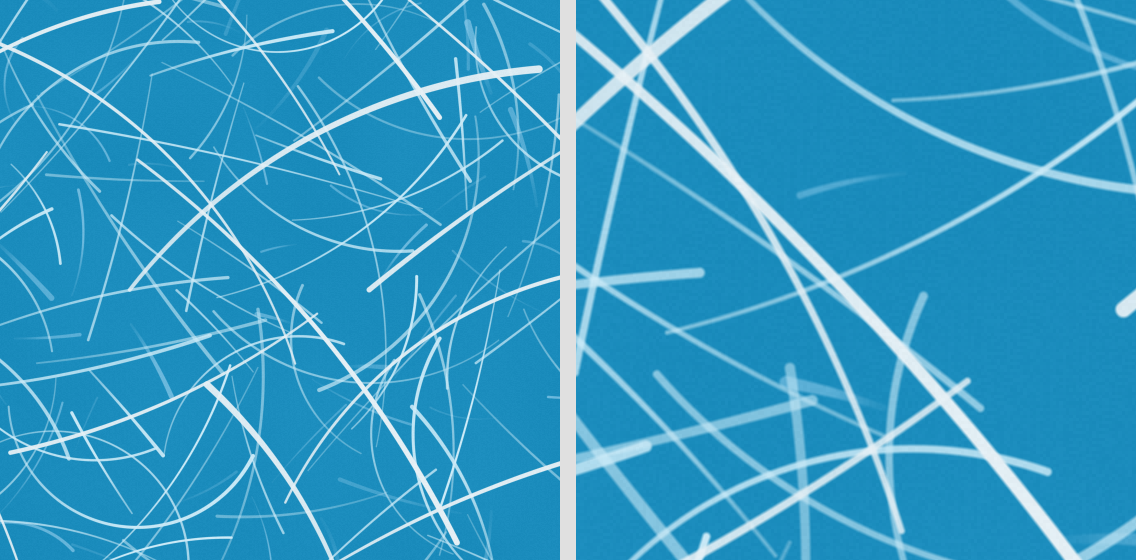
Left: the whole. Right: its middle third, enlarged.
Give the GLSL for this pattern, as a WebGL 1 fragment shader.

```glsl
precision highp float;
// A tangle of pale curved strands crossing on a flat blue ground.
// Each strand is a tapered circular arc with hashed place, heading and bend;
// three layers are stacked: faint wisps, thin threads and bold ribbons.

uniform vec2 u_resolution;

const vec3 GROUND = vec3(0.105, 0.55, 0.74);
const vec3 WISP   = vec3(0.58, 0.81, 0.93);
const vec3 THREAD = vec3(0.80, 0.92, 0.97);
const vec3 RIBBON = vec3(0.90, 0.94, 0.96);
const float EDGE = 0.0013;
const int MAX_STRANDS = 84;

float hash(vec2 p) {
  return fract(sin(dot(p, vec2(127.1, 311.7))) * 43758.5453);
}

vec4 hash4(float n) {
  return fract(sin(n * vec4(12.99, 78.23, 39.35, 57.61) + 1.7) * 43758.5453);
}

float valueNoise(vec2 p) {
  vec2 cell = floor(p);
  vec2 f = fract(p);
  f = f * f * (3.0 - 2.0 * f);
  float low = mix(hash(cell), hash(cell + vec2(1.0, 0.0)), f.x);
  float high = mix(hash(cell + vec2(0.0, 1.0)), hash(cell + 1.0), f.x);
  return mix(low, high, f.y);
}

vec2 toLocal(vec2 p, float angle) {
  float c = cos(angle);
  float s = sin(angle);
  return vec2(c * p.x + s * p.y, c * p.y - s * p.x);
}

// Distance to an arc through the origin (x) and place along it, 0 to 1 (y).
vec2 arcDistance(vec2 q, float bend, float halfLength) {
  float radius = 1.0 / abs(bend);
  q.y *= sign(bend);
  float reach = halfLength / radius;
  float turn = clamp(atan(q.x, radius - q.y), -reach, reach);
  vec2 nearest = radius * vec2(sin(turn), 1.0 - cos(turn));
  return vec2(length(q - nearest), 0.5 + 0.5 * turn / reach);
}

// Coverage of one strand that narrows and fades toward one end.
float strand(vec2 q, float bend, float halfLength, float halfWidth, float fade) {
  vec2 arc = arcDistance(q, bend, halfLength);
  float width = halfWidth * mix(0.5, 1.0, arc.y);
  float cover = 1.0 - smoothstep(width - EDGE, width + EDGE, arc.x);
  return cover * mix(1.0 - fade, 1.0, smoothstep(0.0, 0.6, arc.y));
}

// Each range is a (minimum, maximum) pair.
vec3 strandLayer(vec3 base, vec2 p, vec3 ink, float seed, float count,
                 vec2 lengths, vec2 widths, vec2 bends, vec2 opacities,
                 float spread, float fade, float arched) {
  vec3 color = base;
  for (int i = 0; i < MAX_STRANDS; i++) {
    float n = float(i);
    if (n >= count) break;
    vec4 place = hash4(n + seed);
    vec4 form = hash4(n + seed + 211.3);

    // Even scatter with jitter, reaching a little past the border.
    vec2 spot = fract(n * vec2(0.7549, 0.5698) + seed * 0.37);
    vec2 center = mix(vec2(-0.08), vec2(1.08), spot) + 0.12 * (place.xy - 0.5);

    // Two main diagonal headings, loosely kept.
    float heading = place.z < 0.5 ? 0.62 : -0.75;
    heading += spread * (place.w - 0.5);
    float bend = mix(bends.x, bends.y, form.x * form.x);
    bend *= fract(form.x * 17.0) < arched ? -1.0 : 1.0;
    float flipEnds = fract(place.w * 23.0) < 0.5 ? -1.0 : 1.0;

    vec2 q = toLocal(p - center, heading);
    q.x *= flipEnds;
    float cover = strand(q, bend, mix(lengths.x, lengths.y, form.y),
                         mix(widths.x, widths.y, form.z * form.z), fade);
    color = mix(color, ink, cover * mix(opacities.x, opacities.y, form.w));
  }
  return color;
}

void main() {
  vec2 p = gl_FragCoord.xy / min(u_resolution.x, u_resolution.y);

  // Ground with soft mottling.
  vec3 color = GROUND + 0.016 * (valueNoise(p * 7.0) - 0.5);

  color = strandLayer(color, p, WISP, 3.1, 46.0, vec2(0.03, 0.12),
                      vec2(0.0016, 0.0065), vec2(0.5, 9.0), vec2(0.2, 0.7),
                      1.8, 0.8, 0.5);
  color = strandLayer(color, p, THREAD, 41.7, 84.0, vec2(0.10, 0.34),
                      vec2(0.0022, 0.0038), vec2(0.2, 4.5), vec2(0.4, 1.0),
                      1.5, 0.4, 0.5);
  color = strandLayer(color, p, RIBBON, 97.3, 15.0, vec2(0.24, 0.50),
                      vec2(0.0032, 0.0068), vec2(0.3, 1.5), vec2(0.92, 1.0),
                      0.6, 0.1, 0.85);

  // Fine paper grain.
  color += 0.018 * (hash(floor(p * 512.0)) - 0.5);
  gl_FragColor = vec4(color, 1.0);
}
```
